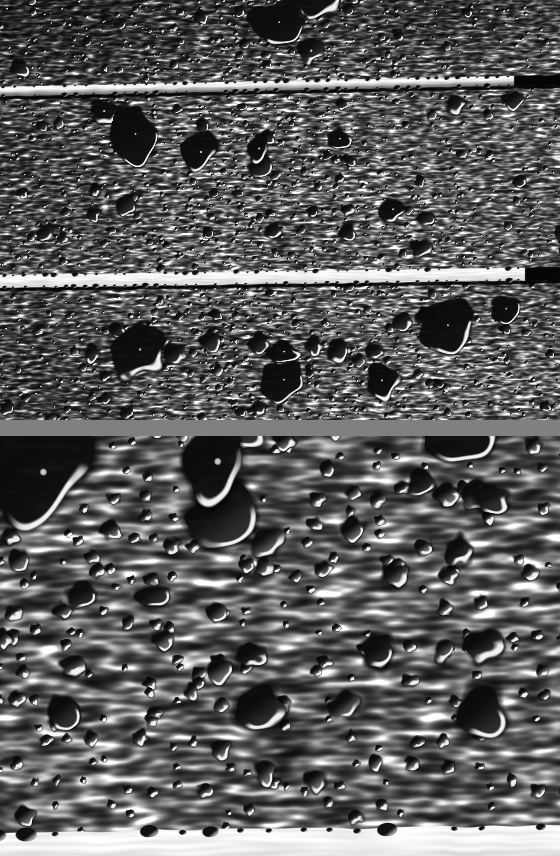
Top: the whole. Bottom: its middle third, enlarged.
Give the GLSL for this texture, as a Shadertoy shader.

```glsl
// Rain drops on dark grained planks, parted by two bright metal strips.

const vec2  LIGHT = vec2(0.6, -0.8);         // side of each drop that glows
const vec2  GRAIN_FREQ = vec2(26.0, 125.0);  // long across, thin upwards
const float GRAIN_TILT = 0.015;
const float GRAIN_CONTRAST = 1.75;
const float WOOD_TONE = 0.32;
const float CLUSTER_X = 0.64;                // drops gather around this column
const float CLUSTER_WIDTH = 0.36;
const float DROP_DARK = 0.045;
const float BEAD_SPACING = 0.024;
// Strip: height at the left, slope, half width, x where the metal ends
const vec4  UPPER_STRIP = vec4(0.782, 0.021, 0.0115, 1.224);
const vec4  LOWER_STRIP = vec4(0.330, 0.014, 0.0155, 1.250);

vec2 hash2(vec2 p) {
    vec3 v = fract(p.xyx * vec3(0.1031, 0.1030, 0.0973));
    v += dot(v, v.yzx + 33.33);
    return fract((v.xx + v.yz) * v.zy);
}

float corner(vec2 cell, vec2 offset) {
    float angle = 6.2832 * hash2(cell).x;
    return dot(vec2(cos(angle), sin(angle)), offset);
}

float gradientNoise(vec2 p) {
    vec2 i = floor(p), f = fract(p), e = vec2(0.0, 1.0);
    vec2 u = f * f * f * (f * (f * 6.0 - 15.0) + 10.0);
    return mix(mix(corner(i, f), corner(i + e.yx, f - e.yx), u.x),
               mix(corner(i + e.xy, f - e.xy), corner(i + e.yy, f - e.yy), u.x), u.y);
}

float stripOffset(vec2 p, vec4 strip) {
    return p.y - strip.x - strip.y * p.x;
}

// Fine streaks plus small embossed wet bumps
float grain(vec2 p) {
    p.y -= GRAIN_TILT * p.x;
    p.y += 0.003 * gradientNoise(p * vec2(9.0, 14.0));
    float streaks = gradientNoise(p * GRAIN_FREQ)
                  + 0.8 * gradientNoise(p * GRAIN_FREQ * vec2(2.3, 1.7) + 31.7);
    vec2 bumpFreq = vec2(42.0, 85.0);
    float bumps = gradientNoise(p * bumpFreq + 9.3)
                - gradientNoise((p + 0.005 * LIGHT) * bumpFreq + 9.3);
    return streaks + 0.75 * bumps * mix(1.2, 0.7, smoothstep(0.0, 1.2, p.x));
}

float wood(vec2 p, float g) {
    float tone = WOOD_TONE * mix(0.58, 1.0, smoothstep(1.0, 0.74, p.y));
    tone *= mix(0.82, 1.12, smoothstep(0.0, 0.6, p.x));
    tone *= 1.0 + 0.35 * gradientNoise(p * vec2(2.5, 4.0) + 5.1);
    float lit = tone * exp(GRAIN_CONTRAST * g);
    return lit / (1.0 + 0.12 * lit * lit);
}

// One scattered layer; glow lightens the lower right of each body
float drops(float col, vec2 p, float cell, vec2 radii, vec2 density, float glow, float g, float aa) {
    float d = 1.0, r = radii.x;
    vec2 q = vec2(1.0);
    for (int j = -1; j <= 1; j++)
    for (int i = -1; i <= 1; i++) {
        vec2 id = floor(p / cell) + vec2(i, j);
        vec2 place = hash2(id + cell * 900.0), kind = hash2(id + cell * 900.0 + 57.3);
        vec2 centre = (id + 0.12 + 0.76 * place) * cell;
        float size = mix(radii.x, radii.y, kind.y * kind.y);
        float spread = (centre.x - CLUSTER_X) / CLUSTER_WIDTH;
        float chance = mix(density.x, density.y, exp(-spread * spread));
        float gap = min(abs(stripOffset(centre, UPPER_STRIP)), abs(stripOffset(centre, LOWER_STRIP)));
        if (kind.x > chance || gap < size + 0.012) continue;
        vec2 rel = (p - centre) * vec2(mix(0.85, 1.15, place.y), mix(0.85, 1.25, place.x));
        float outline = 1.0 + 0.65 * gradientNoise(rel / size * 0.9 + id * 3.7);
        float dist = length(rel) - size * outline;
        if (dist < d) { d = dist; r = size; q = rel; }
    }
    float facing = dot(normalize(q + 1e-5), LIGHT);
    float inside = smoothstep(aa, -aa, d);
    // Dark contact line around the body
    col *= 1.0 - 0.6 * smoothstep(min(0.3 * r, 0.006), 0.0, d);
    float body = DROP_DARK + 0.03 * max(g, 0.0) + glow * smoothstep(-0.5, 0.9, dot(q / r, LIGHT));
    // Broken crescent just inside the rim, and a point of light
    float w = clamp(0.16 * r, 0.0015, 0.0035);
    float crescent = smoothstep(0.3, 0.75, facing + 0.6 * gradientNoise(p * 45.0))
                   * smoothstep(w + aa, 0.3 * w, abs(d + w));
    float glint = step(0.025, r) * smoothstep(0.0035, 0.0015, length(q - 0.06 * r));
    body = mix(body, 0.95, max(crescent, 0.8 * glint));
    return mix(col, body, inside);
}

float metalStrip(float col, vec2 p, vec4 strip, float shade, float aa) {
    float off = stripOffset(p, strip) + 0.002 * gradientNoise(vec2(p.x * 38.0, strip.x * 50.0));
    float h = strip.z;
    float gap = smoothstep(strip.w - aa, strip.w + aa, p.x);
    // Shadow line under the metal
    col *= 1.0 - 0.88 * smoothstep(0.005 + aa, 0.003, abs(off + h + 0.003));
    float metal = mix(shade, 0.97, smoothstep(-h, 0.5 * h, off));
    metal += 0.12 * gradientNoise(vec2(p.x * 16.0, off * 260.0));
    metal = mix(metal, 0.02, gap);
    col = mix(col, metal, smoothstep(aa, -aa, abs(off) - h));
    // Beads hanging on both edges
    for (float side = -1.0; side <= 1.0; side += 2.0) {
        float id = floor(p.x / BEAD_SPACING);
        vec2 rnd = hash2(vec2(id, side * 13.0 + strip.x * 90.0));
        float size = mix(0.002, 0.007, rnd.y * rnd.y);
        vec2 q = vec2(p.x - (id + 0.3 + 0.4 * rnd.x) * BEAD_SPACING, off - side * h * 0.9);
        float d = length(q * vec2(0.8, 1.2)) - size;
        float bead = mix(0.06, 0.6, smoothstep(0.2, 0.9, dot(q / size, LIGHT)));
        col = mix(col, bead, smoothstep(aa, -aa, d) * step(rnd.x, 0.7) * (1.0 - gap));
    }
    return col;
}

void mainImage(out vec4 fragColor, in vec2 fragCoord) {
    vec2 p = fragCoord / iResolution.y;
    float aa = 0.8 / iResolution.y;
    float g = grain(p);
    float col = wood(p, g);
    // Drops from the finest to the largest
    col = drops(col, p, 0.018, vec2(0.0025, 0.0060), vec2(0.25, 0.50), 0.50, g, aa);
    col = drops(col, p, 0.034, vec2(0.0050, 0.0120), vec2(0.16, 0.42), 0.40, g, aa);
    col = drops(col, p, 0.066, vec2(0.0100, 0.0270), vec2(0.16, 0.38), 0.14, g, aa);
    col = drops(col, p, 0.140, vec2(0.0280, 0.0680), vec2(0.01, 0.42), 0.02, g, aa);
    col = metalStrip(col, p, UPPER_STRIP, 0.45, aa);
    col = metalStrip(col, p, LOWER_STRIP, 0.85, aa);
    fragColor = vec4(vec3(clamp(col, 0.0, 1.0)), 1.0);
}
```
